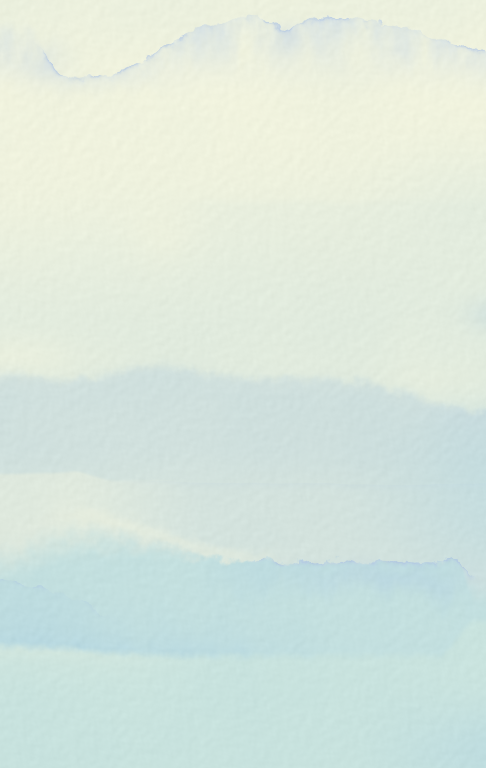
Reproduce this background procedurally as a WebGL 2 fragment shader.

```glsl
#version 300 es
precision highp float;
// Layered pale watercolour washes, cream above and aqua below, on grained paper.
uniform vec2 u_resolution;
out vec4 fragColor;

const vec3 CREAM = vec3(0.940, 0.950, 0.870);
const vec3 MIST = vec3(0.870, 0.915, 0.870);
const vec3 HAZE = vec3(0.805, 0.872, 0.866);
const vec3 AQUA = vec3(0.785, 0.888, 0.870);
const vec3 BLUE = vec3(0.715, 0.845, 0.880);
const vec3 PERIWINKLE = vec3(0.660, 0.750, 0.890);

float hash(vec2 p) {
  return fract(sin(dot(p, vec2(127.1, 311.7))) * 43758.5453);
}

float noise(vec2 p) {
  vec2 i = floor(p), f = fract(p);
  f = f * f * (3.0 - 2.0 * f);
  return mix(mix(hash(i), hash(i + vec2(1, 0)), f.x),
             mix(hash(i + vec2(0, 1)), hash(i + vec2(1, 1)), f.x), f.y);
}

// Layered noise centred on zero
float fbm(vec2 p) {
  float sum = 0.0, gain = 0.5;
  for (int i = 0; i < 5; i++) {
    sum += gain * (noise(p) - 0.5);
    p = mat2(1.6, 1.2, -1.2, 1.6) * p + 7.3;
    gain *= 0.5;
  }
  return sum;
}

float blot(vec2 p, vec2 centre, vec2 radius) {
  vec2 k = (p - centre) / radius;
  return exp(-dot(k, k));
}

float bump(float x, float centre, float width) {
  return blot(vec2(x, 0), vec2(centre, 0), vec2(width, 1));
}

// Pigment starting at depth 0 and fading out over the reach
float wash(float depth, float softness, float reach) {
  return smoothstep(-softness, softness, depth) * exp(-max(depth, 0.0) / reach);
}

float span(float x, float start, float end, float softness) {
  return smoothstep(start - softness, start + softness, x)
       * (1.0 - smoothstep(end - softness, end + softness, x));
}

// Edge heights, measured downward from the top
float topEdge(float x) {
  return 0.10 - 0.077 * smoothstep(0.18, 0.5, x) - 0.06 * (1.0 - smoothstep(0.04, 0.14, x))
       + 0.012 * bump(x, 0.59, 0.03) + 0.047 * smoothstep(0.7, 1.05, x);
}

float middleEdge(float x) {
  return 0.489 + 0.007 * bump(x, 0.12, 0.07) - 0.016 * bump(x, 0.33, 0.09)
       + 0.004 * smoothstep(0.4, 0.6, x) + 0.04 * smoothstep(0.7, 0.98, x);
}

float lowerEdge(float x) {
  return 0.675 + 0.025 * (1.0 - smoothstep(0.0, 0.15, x)) + 0.055 * smoothstep(0.15, 0.5, x)
       + 0.02 * smoothstep(0.94, 0.97, x);
}

float floorEdge(float x) {
  return 0.838 + 0.015 * smoothstep(0.0, 0.35, x) - 0.045 * smoothstep(0.9, 0.98, x);
}

void main() {
  vec2 p = gl_FragCoord.xy / u_resolution;
  p.y = 1.0 - p.y;
  vec2 q = gl_FragCoord.xy / u_resolution.y;
  float cloud = fbm(q * 9.0);
  float fringe = fbm(q * 75.0) * 0.02;
  float streak = fbm(q * vec2(38.0, 14.0));
  float beads = 0.25 + 1.3 * smoothstep(0.3, 0.7, noise(q * 80.0));
  float x = p.x, y = p.y + cloud * 0.012;

  // Cream sky, slowly cooling downward
  vec3 colour = mix(CREAM, MIST, 0.8 * smoothstep(0.18, 0.44, y + 0.06 * (x - 0.4) + cloud * 0.06));
  colour = mix(colour, MIST, 0.25 * wash(y - 0.262, 0.008, 0.12) * smoothstep(0.32, 0.5, x + cloud * 0.1));
  colour = mix(colour, CREAM, 0.4 * blot(p + cloud * 0.05, vec2(0.33, 0.305), vec2(0.06, 0.035)));
  colour = mix(colour, MIST, 0.4 * blot(p, vec2(1.0, 0.27), vec2(0.2, 0.07)));
  colour = mix(colour, HAZE, 0.7 * blot(p, vec2(1.02, 0.41), vec2(0.06, 0.022)));
  colour = mix(colour, CREAM, 0.45 * blot(p, vec2(0.04, 0.465), vec2(0.16, 0.03)));
  colour = mix(colour, CREAM, 0.4 * blot(p, vec2(0.93, 0.5), vec2(0.16, 0.035)));
  colour = mix(colour, MIST, 0.2 * (1.0 - smoothstep(0.0, 0.1, y)));

  // Upper bloom with a crinkled rim
  float top = p.y - topEdge(x) + fringe;
  float inside = smoothstep(0.06, 0.11, x);
  float bloom = wash(top, mix(0.025, 0.002, inside), 0.05) * (1.0 - smoothstep(0.08, 0.14, y + streak * 0.06));
  colour = mix(colour, vec3(0.82, 0.87, 0.90), bloom * (0.48 + 1.4 * streak));
  colour = mix(colour, PERIWINKLE, 0.5 * beads * inside * wash(top, 0.001, 0.0025));
  colour = mix(colour, PERIWINKLE, 0.2 * blot(p + streak * 0.04, vec2(0.59, 0.05), vec2(0.03, 0.02)));
  colour = mix(colour, PERIWINKLE, 0.15 * blot(p + streak * 0.04, vec2(0.09, 0.08), vec2(0.05, 0.025)));

  // Middle haze
  float middle = y - middleEdge(x) + fringe * 0.8;
  colour = mix(colour, HAZE, 0.6 * smoothstep(-0.01, 0.01, middle) + 0.3 * smoothstep(-0.025, 0.03, middle));
  colour = mix(colour, PERIWINKLE, (0.04 + 0.13 * smoothstep(0.8, 1.0, x)) * wash(middle, 0.006, 0.02));
  colour = mix(colour, MIST, 0.28 * smoothstep(0.58, 0.65, y));
  colour = mix(colour, BLUE, 0.5 * blot(p, vec2(1.05, 0.65), vec2(0.22, 0.12)));
  colour = mix(colour, PERIWINKLE, 0.08 * wash(y - 0.629, 0.001, 0.004) * smoothstep(0.2, 0.3, x));

  // Pale tongue entering from the left
  float lower = p.y - lowerEdge(x) + fringe;
  float tongue = smoothstep(0.613, 0.619, y - 0.012 * smoothstep(0.15, 0.24, x));
  colour = mix(colour, CREAM, 0.42 * tongue * (1.0 - smoothstep(0.12, 0.45, x)));
  colour = mix(colour, CREAM, 0.36 * bump(lower, -0.004, 0.011) * span(x, 0.14, 0.55, 0.09));

  // Lower aqua pool and its rim
  float soft = 1.0 - smoothstep(0.1, 0.5, x) + 0.6 * smoothstep(0.94, 0.98, x);
  float pool = smoothstep(-0.002, mix(0.004, 0.065, soft), lower);
  colour = mix(colour, mix(AQUA, BLUE, 0.28), pool);
  float ragged = 1.0 - smoothstep(0.01, 0.065, lower + streak * 0.09);
  colour = mix(colour, BLUE, 0.36 * pool * ragged * span(x, 0.45, 0.95, 0.09));
  colour = mix(colour, PERIWINKLE, 0.55 * beads * wash(lower, 0.001, 0.0025) * span(x, 0.53, 0.97, 0.03));
  colour = mix(colour, PERIWINKLE, 0.16 * blot(p + streak * 0.04, vec2(0.8, 0.755), vec2(0.17, 0.018)));

  // Left ripple and the dark settled band
  float ripple = p.y - 0.757 - 0.075 * smoothstep(0.0, 0.4, x) + fringe;
  float rippleSpan = 1.0 - smoothstep(0.1, 0.28, x);
  colour = mix(colour, BLUE, rippleSpan * 0.32 * smoothstep(-0.001, 0.003, ripple));
  colour = mix(colour, PERIWINKLE, rippleSpan * 0.32 * beads * wash(ripple, 0.001, 0.0025));
  float base = y - floorEdge(x) + fringe * 0.5;
  float settled = exp(min(base, 0.0) / 0.03) * (1.0 - 0.85 * smoothstep(0.35, 0.7, x));
  colour = mix(colour, BLUE, 0.85 * settled * (1.0 + streak));

  // Clear ground below
  vec3 ground = mix(AQUA, CREAM, 0.3 * wash(base, 0.01, 0.025) * (1.0 - smoothstep(0.1, 0.5, x)));
  ground = mix(ground, BLUE, 0.5 * blot(p, vec2(1.03, 0.98), vec2(0.2, 0.06)));
  colour = mix(colour, ground, smoothstep(-0.006, 0.01, base));

  // Mottling and paper relief
  float grain = fbm(q * 130.0) - fbm(q * 130.0 + vec2(0.5, -0.5));
  colour += cloud * vec3(0.022, 0.014, 0.006) + grain * 0.028;
  fragColor = vec4(clamp(colour, 0.0, 1.0), 1.0);
}
```
